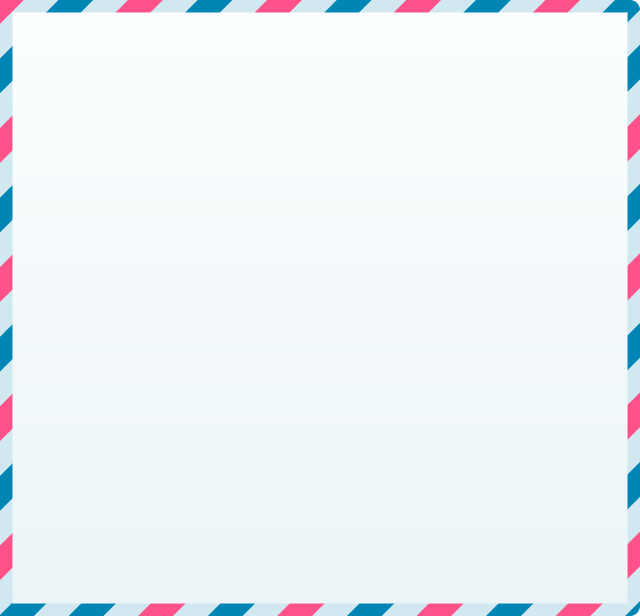
Reproduce this background procedurally as a WebGL 2 fragment shader.

```glsl
#version 300 es
precision highp float;
// Airmail letter: a pale sheet shaded from top to bottom, framed by a thin
// border of slanted pink and blue bands. The bands repeat along x + y, and
// the frame and sheet are cut out with box distance functions.

uniform vec2 u_resolution;
out vec4 fragColor;

// Signed distance to a box centred on the origin, with rounded corners.
float boxDistance(vec2 p, vec2 halfSize, float radius) {
  vec2 q = abs(p) - halfSize + radius;
  return length(max(q, 0.0)) + min(max(q.x, q.y), 0.0) - radius;
}

// Coverage of a shape from its signed distance, smoothed over one pixel.
float coverage(float distance) {
  return clamp(0.5 - distance * u_resolution.x, 0.0, 1.0);
}

// Diagonal bands, alternately pink and blue, on pale blue paper.
vec3 airmailBands(float diagonal) {
  const float spacing = 0.1087;
  float phase = (diagonal + 0.0173) / spacing + 0.25;
  float index = floor(phase);
  float edge = (abs(fract(phase) - 0.5) - 0.25) * spacing * 0.7071;

  // The order flips where the top and left sides give way to the others.
  float isBlue = mod(index + step(9.5, index), 2.0);
  vec3 band = mix(vec3(1.0, 0.32, 0.54), vec3(0.0, 0.52, 0.71), isBlue);
  return mix(vec3(0.82, 0.91, 0.945), band, coverage(edge));
}

void main() {
  // One unit is the canvas width.
  vec2 size = vec2(1.0, u_resolution.y / u_resolution.x);
  vec2 p = gl_FragCoord.xy / u_resolution.x;
  vec2 centered = p - 0.5 * size;

  // Frame, with only its right-hand corners rounded.
  float cornerRadius = centered.x > 0.0 ? 0.016 : 0.0;
  float frame = boxDistance(centered, 0.5 * size, cornerRadius);
  vec3 color = mix(vec3(1.0), airmailBands(p.x + size.y - p.y), coverage(frame));

  // Sheet, lit from above.
  vec3 sheet = mix(vec3(0.925, 0.957, 0.969), vec3(0.984, 0.998, 1.0), p.y / size.y);
  float sheetEdge = boxDistance(centered, 0.5 * size - 0.0195, 0.0);
  color = mix(color, sheet, coverage(sheetEdge));

  fragColor = vec4(color, 1.0);
}
```
